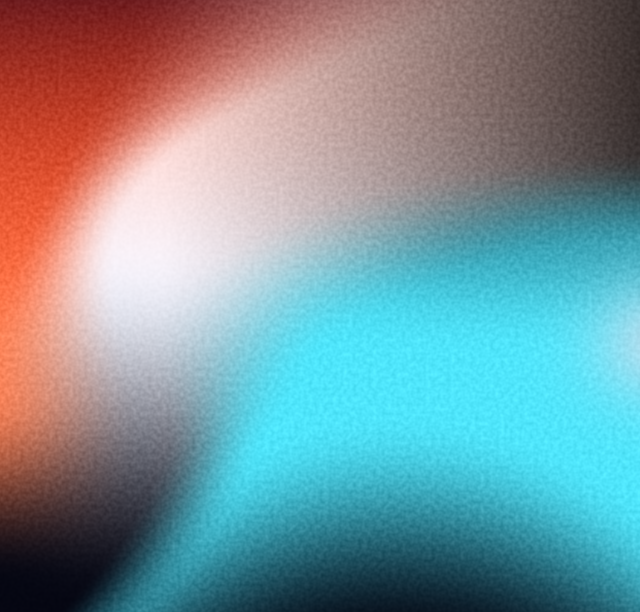
A Shadertoy shader for this background:

```glsl
// Soft grainy gradient: an orange glow, a pale folded sheet and a cyan wave over night blue.

const vec3 NIGHT     = vec3(0.02, 0.025, 0.07);
const vec3 PEACH     = vec3(1.0, 0.50, 0.32);
const vec3 VERMILION = vec3(1.0, 0.305, 0.14);
const vec3 MAROON    = vec3(0.43, 0.11, 0.12);
const vec3 ROSE_TINT = vec3(1.0, 0.83, 0.80);
const vec3 COOL_TINT = vec3(0.97, 0.98, 1.02);
const vec3 CYAN      = vec3(0.31, 0.90, 0.985);
const vec3 FROST     = vec3(0.78, 0.86, 0.92);

// Quadratic blend of three colours
vec3 blend3(vec3 a, vec3 b, vec3 c, float t) {
    return mix(mix(a, b, t), mix(b, c, t), t);
}

// Unit gradient for a lattice cell
vec2 cellGradient(vec2 cell) {
    vec3 q = fract(vec3(cell.xyx) * vec3(0.1031, 0.1030, 0.0973));
    q += dot(q, q.yzx + 33.33);
    float angle = 6.2832 * fract((q.x + q.y) * q.z);
    return vec2(cos(angle), sin(angle));
}

float gradientNoise(vec2 p) {
    vec2 i = floor(p), f = fract(p);
    vec2 w = f * f * f * (f * (f * 6.0 - 15.0) + 10.0);
    vec2 o = vec2(0.0, 1.0);
    float a = dot(cellGradient(i), f);
    float b = dot(cellGradient(i + o.yx), f - o.yx);
    float c = dot(cellGradient(i + o.xy), f - o.xy);
    float d = dot(cellGradient(i + o.yy), f - o.yy);
    return mix(mix(a, b, w.x), mix(c, d, w.x), w.y);
}

// Fine paper grain from two octaves
float grain(vec2 p) {
    return gradientNoise(p * 125.0) + 0.6 * gradientNoise(p * 210.0 + 17.0);
}

// Orange glow: dark red above, peach in the middle, night below
vec3 emberColor(float v) {
    float rise = clamp((v - 0.45) / 0.55, 0.0, 1.0);
    vec3 ember = blend3(PEACH, VERMILION, MAROON, rise);
    return mix(NIGHT, ember, smoothstep(0.05, 0.36, v));
}

// Pale sheet: fades to the right and towards the floor
vec3 sheetColor(vec2 uv) {
    float across = clamp((uv.x - 0.25) / 0.75, 0.0, 1.0);
    float light = mix(1.0, 0.22, pow(across, 1.2));
    vec3 tint = mix(COOL_TINT, ROSE_TINT, smoothstep(0.45, 0.9, uv.y));
    return mix(NIGHT, tint * light, smoothstep(0.0, 0.6, uv.y));
}

// Curved fold between glow and sheet, softer towards the top
float sheetMask(vec2 uv) {
    float v = uv.y;
    float fold = 1.4 * pow(max(v - 0.3, 0.0), 2.0);
    float outer = -0.04 - 0.46 * v * v * v * v;
    float inner = 0.23 * (1.0 - smoothstep(0.3, 0.75, v)) + 0.1 * smoothstep(0.75, 1.0, v);
    return smoothstep(outer, inner, uv.x - fold);
}

// Cyan wave: bright crest, dark well at the bottom, frosted right edge
vec3 waveColor(vec2 uv) {
    float height = uv.y + pow(uv.x - 0.62, 2.0);
    float light = smoothstep(-0.06, 0.33, height);
    light *= 1.0 - 0.35 * smoothstep(0.42, 0.66, uv.y) * smoothstep(0.35, 0.75, uv.x);
    vec2 toFrost = (uv - vec2(1.04, 0.44)) / vec2(0.11, 0.10);
    return mix(mix(NIGHT, CYAN, light), FROST, 0.85 * exp(-dot(toFrost, toFrost)));
}

// Wave bounded by a soft upper edge and a slanted left edge
float waveMask(vec2 uv) {
    float top = 0.675 - 0.5 * pow(1.0 - uv.x, 2.0);
    float topBlur = mix(0.14, 0.08, smoothstep(0.35, 0.9, uv.x));
    float left = 0.17 + 0.9 * uv.y - 1.1 * uv.y * uv.y;
    float leftBlur = 0.08 + 0.09 * smoothstep(0.25, 0.5, uv.y);
    return (1.0 - smoothstep(-topBlur, topBlur, uv.y - top))
         * smoothstep(-leftBlur, leftBlur, uv.x - left);
}

void mainImage(out vec4 fragColor, in vec2 fragCoord) {
    vec2 uv = fragCoord / iResolution.xy;

    // Layers from back to front
    vec3 color = mix(emberColor(uv.y), sheetColor(uv), sheetMask(uv));
    color = mix(color, waveColor(uv), waveMask(uv));

    // Grain, strongest in the midtones
    float luma = dot(color, vec3(0.3, 0.59, 0.11));
    vec2 paper = uv * vec2(iResolution.x / iResolution.y, 1.0);
    color += 0.3 * luma * (1.0 - luma) * grain(paper);

    fragColor = vec4(clamp(color, 0.0, 1.0), 1.0);
}
```
